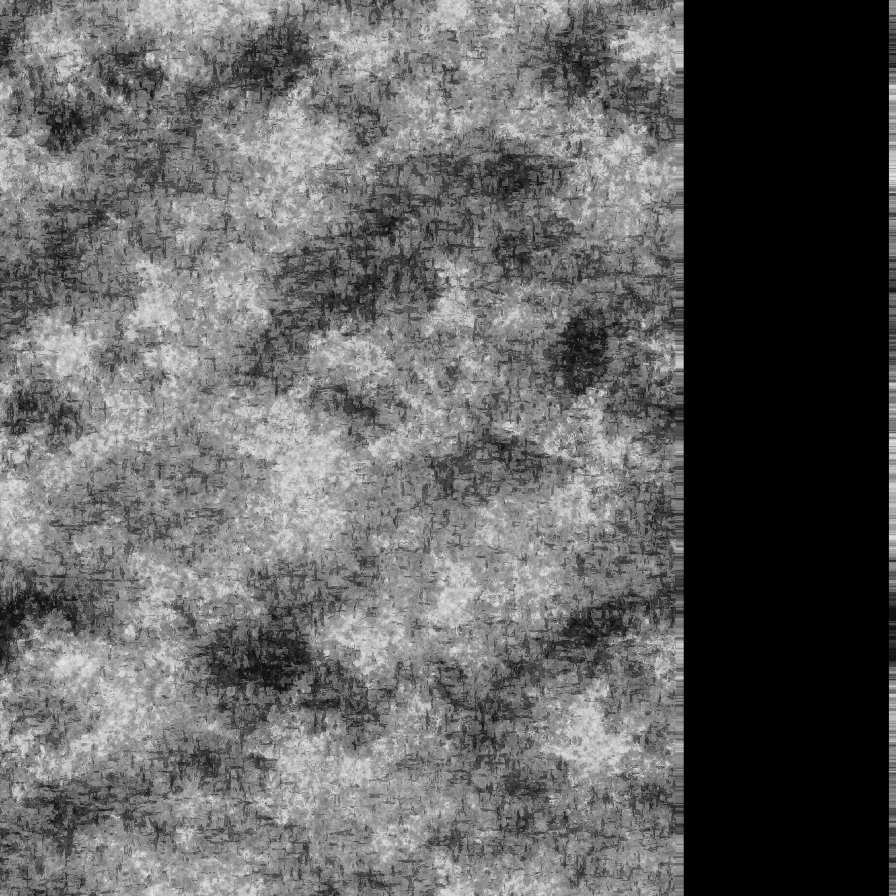
A WebGL 2 fragment shader for this texture:

```glsl
#version 300 es
precision highp float;

uniform vec2 u_resolution;
out vec4 fragColor;

float hash(vec2 cell) {
    uvec2 k = uvec2(cell) * uvec2(1597334677u, 3812015801u);
    uint h = (k.x ^ k.y) * 1597334677u;
    h = (h ^ (h >> 15)) * 2246822519u;
    h ^= h >> 13;
    return float(h >> 8) / 16777216.0;
}

// Value noise that repeats after `period` cells
float noise(vec2 p, float period) {
    vec2 a = mod(floor(p), period);
    vec2 b = mod(a + 1.0, period);
    vec2 f = fract(p);
    f = f * f * (3.0 - 2.0 * f);
    return mix(mix(hash(a), hash(vec2(b.x, a.y)), f.x),
               mix(hash(vec2(a.x, b.y)), hash(b), f.x), f.y);
}

float fbm(vec2 p, float period) {
    float sum = 0.0, total = 0.0, weight = 1.0;
    for (int octave = 0; octave < 5; octave++) {
        sum += weight * noise(p, period);
        total += weight;
        weight *= 0.65;
        p = p * 2.0 + 17.0;
        period *= 2.0;
    }
    return sum / total;
}

float wornPlaster(vec2 p) {
    // Ragged patches repeat every third of the canvas
    vec2 warp = vec2(fbm(p * 48.0, 16.0), fbm(p * 48.0 + 7.0, 16.0)) - 0.5;
    float patches = fbm((p + warp * 0.09) * 15.0, 5.0) - 0.5;
    float clouds = fbm(p * vec2(7.0, 10.0) + 31.0, 4096.0) - 0.5;
    float grit = fbm(p * 170.0 + 63.0, 4096.0) - 0.5;
    float speckle = noise(p * 420.0 + 95.0, 4096.0) - 0.5;

    float shade = 0.59 + patches * 0.55 + clouds * 0.45 + grit * 0.45 + speckle * 0.08;

    // Pale flakes of paint
    float flake = smoothstep(0.05, 0.12, patches + clouds * 0.3 + grit * 0.4);
    shade = mix(shade, 0.77 + grit * 0.4 + speckle * 0.08, flake * 0.75);

    // Thin, broken scuffs brushed across and down
    float across = fbm(p * vec2(65.0, 230.0) + 211.0, 4096.0);
    float down = fbm(p * vec2(230.0, 75.0) + 419.0, 4096.0);
    float scuff = max(across, down) - 0.55 - clouds * 0.45 - patches * 0.6
                + grit * 0.6 + speckle * 0.12;
    shade -= 0.27 * smoothstep(0.04, 0.22, scuff);

    return clamp(shade, 0.08, 0.9);
}

void main() {
    vec2 uv = gl_FragCoord.xy / u_resolution;
    float soft = 0.5 / u_resolution.x;

    // Edge columns smear sideways into thin strips beside the black band
    float x = uv.x < 0.9 ? min(uv.x, 0.755) : 0.0;
    float shade = wornPlaster(vec2(x, uv.y));

    float band = smoothstep(0.763 - soft, 0.763 + soft, uv.x)
               * (1.0 - smoothstep(0.992 - soft, 0.992 + soft, uv.x));
    fragColor = vec4(vec3(shade * (1.0 - band)), 1.0);
}
```
